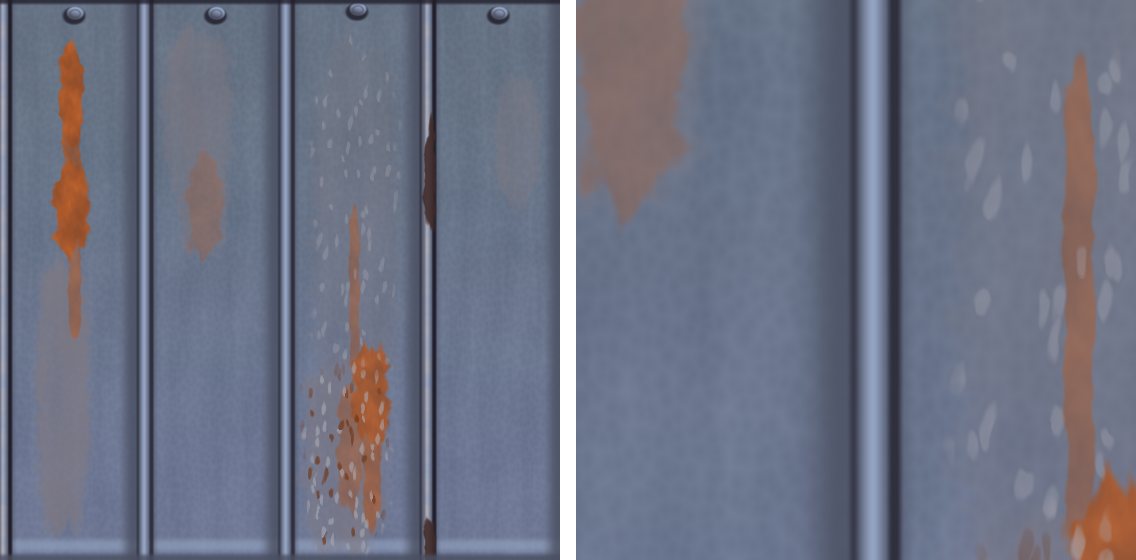
Left, the full canvas; right, a detail of the centre.
This texture is drawn by a Shadertoy shader. Its source:

```glsl
#define PITCH 0.2525
#define RIDGE_X 0.006
#define RIDGE_HALF 0.0075
#define EDGE 0.0025
#define STEEL_TOP vec3(0.40, 0.45, 0.52)
#define STEEL_LOW vec3(0.43, 0.47, 0.58)
#define SHADOW vec3(0.29, 0.31, 0.38)
#define DARK vec3(0.13, 0.12, 0.17)
#define SHINE vec3(0.58, 0.64, 0.76)
#define STAIN vec3(0.50, 0.47, 0.50)
#define RUST vec3(0.66, 0.32, 0.13)
#define PALE vec3(0.68, 0.68, 0.72)

// Marks: centre x, centre y, half width, half height
const vec4 rustMarks[9] = vec4[9](
    vec4(0.127, 0.825, 0.020, 0.088), vec4(0.127, 0.630, 0.029, 0.085),
    vec4(0.129, 0.720, 0.014, 0.090), vec4(0.133, 0.490, 0.011, 0.090),
    vec4(0.633, 0.490, 0.009, 0.150), vec4(0.662, 0.295, 0.033, 0.090),
    vec4(0.665, 0.160, 0.016, 0.100), vec4(0.625, 0.200, 0.022, 0.100),
    vec4(0.365, 0.630, 0.030, 0.095));
const float rustStrength[9] = float[9](1.0, 1.0, 0.8, 0.55, 0.5, 0.9, 0.65, 0.5, 0.28);

const vec4 stainMarks[6] = vec4[6](
    vec4(0.352, 0.800, 0.058, 0.145), vec4(0.362, 0.660, 0.045, 0.125),
    vec4(0.112, 0.290, 0.046, 0.240), vec4(0.925, 0.750, 0.038, 0.110),
    vec4(0.635, 0.600, 0.078, 0.330), vec4(0.618, 0.190, 0.075, 0.180));
const float stainStrength[6] = float[6](0.55, 0.5, 0.7, 0.45, 0.3, 0.55);

vec2 hash2(vec2 p) {
    return fract(sin(vec2(dot(p, vec2(127.1, 311.7)), dot(p, vec2(269.5, 183.3)))) * 43758.5);
}

// Cellular noise: x = distance to the nearest point, y = random value of its cell
vec2 cells(vec2 p) {
    vec2 id = floor(p), nearest = vec2(9.0, 0.0);
    for (int j = -1; j <= 1; j++)
    for (int i = -1; i <= 1; i++) {
        vec2 c = id + vec2(i, j), h = hash2(c);
        float d = length(c + h - p);
        if (d < nearest.x) nearest = vec2(d, fract(h.x * 17.0 + h.y * 5.0));
    }
    return nearest;
}

// Layered sines, roughly -1 to 1
float waves(vec2 p) {
    float sum = 0.0, amp = 0.6;
    for (int i = 0; i < 4; i++) {
        sum += amp * sin(p.x + 1.7 * sin(p.y + float(i)));
        p = mat2(0.8, 0.6, -0.6, 0.8) * p * 1.9 + 2.3;
        amp *= 0.55;
    }
    return sum;
}

// Soft-edged line of half width w around zero
float band(float d, float w, float soft) {
    return 1.0 - smoothstep(w - soft, w + soft, abs(d));
}

// Ragged upright mark
float streak(vec2 p, vec4 mark, float ragged, float soft) {
    vec2 q = (p - mark.xy) / mark.zw;
    q += ragged * vec2(waves(p * vec2(30.0, 75.0)), waves(p.yx * vec2(20.0, 90.0)));
    return 1.0 - smoothstep(1.0 - soft, 1.0 + soft, length(vec2(q.x, q.y * abs(q.y))));
}

void mainImage(out vec4 fragColor, in vec2 fragCoord) {
    vec2 uv = fragCoord / iResolution.xy;
    float column = (uv.x - RIDGE_X) / PITCH;
    float panel = floor(column), ridge = floor(column + 0.5);
    float d = (column - ridge) * PITCH;
    float worn = step(mod(ridge, 3.0), 0.5);

    // Brushed steel with a light strip at the foot
    vec3 color = mix(STEEL_LOW, STEEL_TOP, smoothstep(0.1, 0.9, uv.y));
    color += 0.012 * waves(uv * vec2(90.0, 7.0)) + 0.010 * waves(uv * vec2(14.0, 19.0));
    color += 0.03 * (cells(uv * vec2(110.0, 90.0)).x - 0.45);
    color = mix(color, SHINE, 0.6 * band(uv.y - 0.026, 0.010, 0.008));

    // Stains, then rust
    float stain = 0.0, rust = 0.0;
    for (int i = 0; i < 6; i++)
        stain = max(stain, stainStrength[i] * streak(uv, stainMarks[i], 0.12, 0.18));
    for (int i = 0; i < 9; i++)
        rust = max(rust, rustStrength[i] * streak(uv, rustMarks[i], 0.22, 0.14));
    color = mix(color, STAIN, stain * (0.85 + 0.2 * waves(uv * vec2(60.0, 16.0))));
    float grain = waves(uv * vec2(70.0, 45.0));
    color = mix(color, RUST + 0.05 * grain, rust * (0.9 + 0.1 * grain));

    // Chipped flecks on the third panel, denser towards its foot
    vec2 chip = cells(uv * vec2(75.0, 30.0) + 0.25 * grain);
    float third = 1.0 - step(0.5, abs(panel - 2.0));
    float fleck = (1.0 - smoothstep(0.18, 0.36, chip.x)) * third * stain;
    color = mix(color, PALE, fleck * step(0.62, chip.y));
    color = mix(color, RUST * 0.65, 1.2 * fleck * step(chip.y, 0.28) * (1.0 - smoothstep(0.25, 0.4, uv.y)));

    // Seam: soft shade, raised ridge, dark grooves
    float shade = smoothstep(-0.050, -0.020, d) * step(d, 0.0);
    shade = max(shade, 0.7 * (1.0 - smoothstep(0.012, 0.026, d)) * step(0.0, d));
    color = mix(color, SHADOW, 0.8 * shade);
    color = mix(color, DARK, 0.55 * band(d + 0.0125, 0.002, EDGE));
    color = mix(color, DARK, (0.75 + 0.25 * worn) * band(d - 0.0120, 0.0035, EDGE));
    vec3 metal = mix(SHINE, PALE, worn * (0.5 + 0.4 * waves(uv.yy * vec2(35.0, 60.0))));
    metal = mix(metal, SHADOW, 0.55 * smoothstep(0.0, RIDGE_HALF, abs(d + 0.001)));
    color = mix(color, metal, band(d + 0.001, RIDGE_HALF, EDGE));

    // Corroded patches on the worn ridge
    float corroded = 0.25 * worn * band(d + 0.006, 0.002, EDGE);
    for (int i = 0; i < 2; i++) {
        vec4 mark = vec4(RIDGE_X + 3.0 * PITCH + 0.003, 0.68 - 0.65 * float(i), 0.010, 0.10 - 0.05 * float(i));
        corroded = max(corroded, 0.9 * streak(uv, mark, 0.25, 0.2));
    }
    color = mix(color, mix(DARK, RUST, 0.22), corroded);

    // Bolt near the top of each panel
    float lift = 0.007 * max(0.0, cos(1.5708 * (panel - 2.0)));
    vec2 bolt = uv - vec2(RIDGE_X + (panel + 0.5) * PITCH, 0.974 + lift);
    bolt.y *= 1.3;
    color = mix(color, DARK, 0.85 * (1.0 - smoothstep(0.016, 0.024, length(bolt + vec2(0.0, 0.003)))));
    vec3 head = mix(SHADOW, SHINE, smoothstep(-0.012, 0.016, bolt.y + 0.4 * bolt.x));
    color = mix(color, head, 1.0 - smoothstep(0.015 - EDGE, 0.015 + EDGE, length(bolt - vec2(0.002, 0.003))));
    color = mix(color, SHADOW, 0.6 * band(length(bolt - vec2(0.002, 0.002)) - 0.009, 0.0015, EDGE));

    // Dark rims at head and foot
    color = mix(color, DARK, 0.8 * smoothstep(0.989, 0.997, uv.y));
    color = mix(color, SHADOW, 0.8 * (1.0 - smoothstep(0.004, 0.015, uv.y)));
    fragColor = vec4(clamp(color, 0.0, 1.0), 1.0);
}
```
